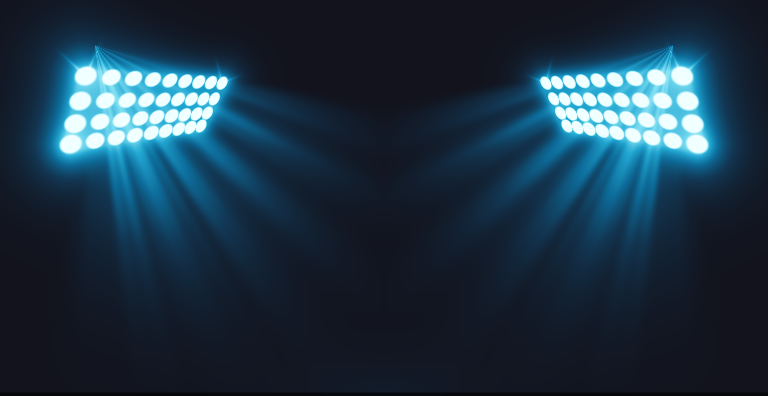
Give the GLSL for this background, as a WebGL 2 fragment shader.

```glsl
#version 300 es
precision highp float;
// Two mirrored stadium floodlight banks shining into a dark blue night.
// A light level is built from a panel glow, a fan of beams and a lamp grid,
// then turned into colour by a ramp from navy through cyan to white.
uniform vec2 u_resolution;
out vec4 fragColor;

const vec2 topLeft = vec2(0.217, 0.808), topRight = vec2(0.561, 0.790);
const vec2 lowLeft = vec2(0.179, 0.636), lowRight = vec2(0.508, 0.682);

float hash(float n) { return fract(sin(n * 91.7) * 4375.5); }

float noise(float x) {
  float i = floor(x);
  return mix(hash(i), hash(i + 1.0), smoothstep(0.0, 1.0, x - i));
}

// Point on the panel, with u along the row and v down the column
vec2 panelPoint(float u, float v) {
  u = 1.618 * u / (1.0 + 0.618 * u);
  v *= 1.15 - 0.15 * v;
  return mix(mix(topLeft, topRight, u), mix(lowLeft, lowRight, u), v);
}

// Signed distance to the four-sided panel
float panelDistance(vec2 p) {
  vec2 corners[4] = vec2[4](topLeft, topRight, lowRight, lowLeft);
  float nearest = 9.0, inside = -9.0;
  for (int i = 0; i < 4; i++) {
    vec2 a = corners[i], edge = corners[(i + 1) % 4] - a, w = p - a;
    float h = clamp(dot(w, edge) / dot(edge, edge), 0.0, 1.0);
    nearest = min(nearest, length(w - edge * h));
    inside = max(inside, dot(w, normalize(vec2(-edge.y, edge.x))));
  }
  return inside > 0.0 ? nearest : -nearest;
}

// Striped fan of light, spreading down and towards the centre
float beams(vec2 p, float d) {
  vec2 w = p - vec2(0.24, 0.886);
  float angle = atan(w.x, -w.y);
  float window = smoothstep(-0.26, 0.28, angle) * smoothstep(1.39, 1.2, angle);
  float stripe = 0.5 + 0.5 * cos((angle - 1.075) * 28.0);
  float fine = noise(angle * 22.0 + 3.0);
  float contrast = mix(0.25, 0.5, smoothstep(0.2, 1.0, angle));
  float streaks = 1.0 - contrast * (1.0 - stripe) - 0.18 * fine;
  float strength = mix(3.3, 2.3, smoothstep(0.3, 1.1, angle));
  return strength * window * streaks * exp(-pow(d / 0.26, 1.5));
}

// Thin tapering flare leaving a lamp in one direction
float flare(vec2 p, vec2 from, float angle, float size) {
  vec2 dir = vec2(cos(angle), sin(angle)), w = p - from;
  float along = dot(w, dir), across = dot(w, vec2(-dir.y, dir.x));
  float taper = smoothstep(size, 0.0, along) * smoothstep(-0.01, 0.01, along);
  return taper * exp(-abs(across) / 0.0035);
}

// Colour ramp over light levels 0 to 5
vec3 ramp(float level) {
  vec3 c = mix(vec3(0.07, 0.073, 0.11), vec3(0.07, 0.21, 0.32), clamp(level, 0.0, 1.0));
  c = mix(c, vec3(0.05, 0.42, 0.60), clamp(level - 1.0, 0.0, 1.0));
  c = mix(c, vec3(0.13, 0.65, 0.82), clamp(level - 2.0, 0.0, 1.0));
  c = mix(c, vec3(0.49, 0.87, 0.95), clamp(level - 3.0, 0.0, 1.0));
  return mix(c, vec3(0.94, 1.0, 1.0), clamp(level - 4.0, 0.0, 1.0));
}

void main() {
  vec2 p = gl_FragCoord.xy / u_resolution.y;
  float fromCentre = abs(p.x - 0.5 * u_resolution.x / u_resolution.y);
  p.x = 0.97 - fromCentre;

  // Panel glow, wider on the outer side, joined with the beams
  float d = max(panelDistance(p) - 0.015, 0.0);
  float side = smoothstep(0.15, 0.58, p.x);
  float glow = mix(3.2, 2.5, side) * exp(-d / mix(0.064, 0.032, side));
  float fan = beams(p, d);
  float level = pow(pow(glow, 3.0) + pow(fan, 3.0), 1.0 / 3.0);

  // Lamp grid: tilted discs that shrink towards the centre
  float core = 0.0, halo = 0.0;
  for (int row = 0; row < 4; row++) {
    for (int col = 0; col < 9; col++) {
      float u = float(col) / 8.0;
      vec2 w = p - panelPoint(u, float(row) / 3.0);
      float tilt = mix(0.35, 1.0, u), c = cos(tilt), s = sin(tilt);
      w = vec2(c * w.x + s * w.y, c * w.y - s * w.x);
      vec2 radii = mix(vec2(0.028, 0.023), vec2(0.018, 0.012), sqrt(u));
      float e = length(w / radii);
      core = max(core, smoothstep(1.15, 0.85, e));
      halo += exp(-1.7 * e);
    }
  }
  level += 0.75 * halo;

  // Brighter outer corner lamps and their flares
  level += 1.3 * exp(-length(p - topLeft) / 0.028);
  level += 1.6 * exp(-length(p - lowLeft) / 0.028);
  level += 1.4 * flare(p, topLeft, 2.4, 0.12) + 1.4 * flare(p, topLeft, 1.15, 0.12);
  level += flare(p, topRight, 1.8, 0.09) + flare(p, topRight, 0.4, 0.07);
  level = mix(level, 5.0, core);

  // Faint blue rise at the lower centre and a dark base line
  level += 0.28 * exp(-length(vec2(fromCentre, p.y) / vec2(0.22, 0.1)));
  vec3 colour = ramp(level) * mix(0.35, 1.0, smoothstep(0.006, 0.012, p.y));
  fragColor = vec4(colour, 1.0);
}
```
